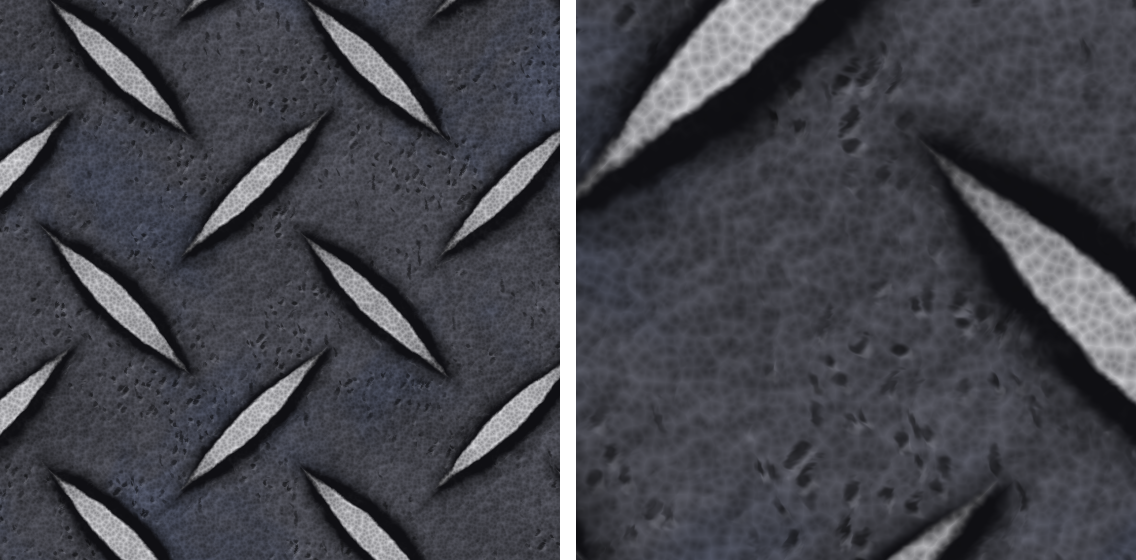
Left: the whole. Right: its middle third, enlarged.
This texture is drawn by a three.js fragment shader. Its source:

```glsl
// Worn steel tread plate: bright pointed lozenges leaning alternately on dark pitted metal.
varying vec2 vUv;

vec2 hash2(vec2 p) {
  return fract(sin(vec2(dot(p, vec2(127.1, 311.7)), dot(p, vec2(269.5, 183.3)))) * 43758.5);
}

// Distance to the nearest scattered point
float cellular(vec2 p) {
  vec2 cell = floor(p);
  vec2 f = p - cell;
  float nearest = 2.0;
  for (int y = -1; y <= 1; y++) {
    for (int x = -1; x <= 1; x++) {
      vec2 o = vec2(float(x), float(y));
      vec2 r = o + hash2(cell + o) - f;
      nearest = min(nearest, dot(r, r));
    }
  }
  return sqrt(nearest);
}

// Layered sines, each octave rotated and bent by the last
float mottle(vec2 p) {
  float sum = 0.0, amp = 0.5;
  for (int i = 0; i < 5; i++) {
    sum += amp * sin(p.x + 1.3 * sin(p.y)) * cos(p.y + 0.8 * sin(p.x * 0.7));
    p = mat2(1.4, 1.2, -1.2, 1.4) * p + sum + 2.7;
    amp *= 0.68;
  }
  return sum;
}

// Pointed lens along x, from its half length and half width
float lens(vec2 p, float halfLength, float halfWidth) {
  float radius = (halfLength * halfLength + halfWidth * halfWidth) / (2.0 * halfWidth);
  return length(vec2(p.x, abs(p.y) + radius - halfWidth)) - radius;
}

float inside(float d, float soft) {
  return 1.0 - smoothstep(-soft, soft, d);
}

// One lattice of lozenges; lean is 1 for rising, -1 for falling
vec3 addTreads(vec3 color, vec2 uv, vec2 origin, float lean, float grain, float rough) {
  vec2 period = vec2(0.457, 0.423);
  vec2 cell = floor((uv - origin) / period + 0.5);
  vec2 rnd = hash2(cell + 7.0 * lean) - 0.5;
  vec2 q = uv - origin - cell * period - rnd * 0.010;
  float angle = lean * 0.765 + rnd.x * 0.05;
  vec2 p = vec2(dot(q, vec2(cos(angle), sin(angle))), dot(q, vec2(-sin(angle), cos(angle))));
  float falling = step(lean, 0.0);

  // Soft contact shade, then the dark sloping flank
  vec2 flankP = p - vec2(0.0, mix(-0.007, 0.003, falling));
  float flank = lens(flankP, 0.186, mix(0.039, 0.046, falling)) + rough * 0.005;
  color *= 1.0 - 0.33 * (1.0 - smoothstep(0.0, 0.028, flank));
  float glint = inside(abs(flank - 0.007) - 0.001, 0.003) * smoothstep(0.25, 0.7, rough);
  color += glint * 0.10;
  vec3 flankColor = vec3(0.055, 0.055, 0.07) + 0.05 * max(rough, 0.0) * grain;
  color = mix(color, flankColor, inside(flank, 0.006) * 0.97);

  // Dull worn ends
  float ends = lens(p, 0.176, 0.017) + rough * 0.003;
  color = mix(color, vec3(0.36, 0.36, 0.37) + 0.25 * (grain - 0.5), inside(ends, 0.003) * 0.9);

  // Polished top
  float top = lens(p, 0.150, mix(0.021, 0.024, falling) + rnd.y * 0.003) + rough * 0.0025;
  float shine = 0.66 + rnd.y * 0.07 + 0.24 * (grain - 0.45) + 0.05 * rough;
  shine -= 0.16 * smoothstep(0.06, 0.15, abs(p.x));
  shine += 0.08 * inside(abs(top + 0.004) - 0.001, 0.003);
  return mix(color, vec3(shine, shine, shine + 0.015), inside(top, 0.0028));
}

void main() {
  vec2 uv = vUv;
  float broad = mottle(uv * 9.0 + 1.0);
  float rough = mottle(uv * 52.0 + 4.0);
  float grain = cellular(uv * 150.0);

  // Plate: cloudy tone, fine grain and lit relief
  vec2 warped = uv * 62.0 + 0.6 * vec2(rough, broad);
  float relief = cellular(warped) - cellular(warped + vec2(0.28, -0.32));
  float tone = 0.265 + 0.038 * broad + 0.025 * rough + 0.09 * (grain - 0.45) + 0.075 * relief;
  vec3 color = tone * mix(vec3(0.98, 0.99, 1.10), vec3(0.93, 0.99, 1.20),
                          smoothstep(-0.1, 0.8, mottle(uv * 6.0 + 8.0)));

  // Pits gathered in patches, each with a pale lower lip
  vec2 pitP = uv * vec2(46.0, 38.0) + 0.35 * rough;
  float patches = smoothstep(-0.25, 0.55, mottle(uv * 14.0 + 3.0));
  float pit = 1.0 - smoothstep(0.08, 0.27, cellular(pitP));
  float lip = 1.0 - smoothstep(0.08, 0.27, cellular(pitP + vec2(-0.12, 0.20)));
  color += patches * 0.09 * max(lip - pit, 0.0);
  color *= 1.0 - 0.5 * patches * pit;

  // Sparse steep scuffs
  float scuff = 1.0 - smoothstep(0.04, 0.16, cellular(vec2(uv.x * 34.0 + uv.y * 9.0, uv.y * 13.0) + 0.2 * rough));
  color *= 1.0 - 0.4 * scuff * smoothstep(0.0, 0.5, broad);

  color = addTreads(color, uv, vec2(0.214, 0.460), -1.0, grain, rough);
  color = addTreads(color, uv, vec2(0.449, 0.670), 1.0, grain, rough);
  gl_FragColor = vec4(clamp(color, 0.0, 1.0), 1.0);
}
```
